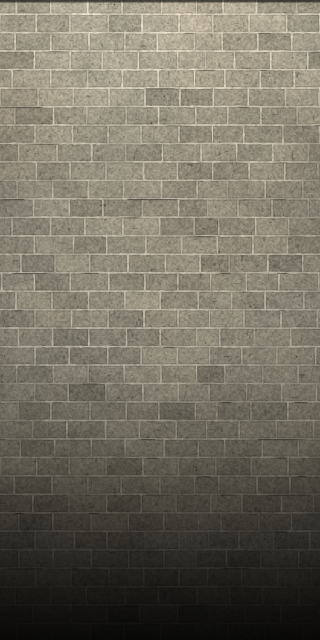
Give the GLSL for this texture, as a Shadertoy shader.

```glsl
// A weathered wall of grey-tan blocks in running bond, lit from above.
// Each course finds its nearest wandering joint; hashed value noise adds
// grain, pits, ragged edges and stains, then a vertical falloff shades it.

const float COURSE_HEIGHT = 0.0577;   // canvas width = 1
const float BLOCK_WIDTH   = 0.1125;
const float FIRST_BED     = 0.0445;   // first bed joint below the top
const float MORTAR_HALF   = 0.0027;

const vec3 BLOCK_WARM  = vec3(0.585, 0.545, 0.475);
const vec3 BLOCK_COOL  = vec3(0.555, 0.545, 0.485);
const vec3 MORTAR_PALE = vec3(0.735, 0.705, 0.635);
const vec3 CREVICE     = vec3(0.23, 0.22, 0.19);

float hash(vec2 p) {
    vec3 q = fract(vec3(p.xyx) * 0.1031);
    q += dot(q, q.yzx + 33.33);
    return fract((q.x + q.y) * q.z);
}

float valueNoise(vec2 p) {
    vec2 cell = floor(p), f = fract(p);
    f = f * f * (3.0 - 2.0 * f);
    return mix(mix(hash(cell), hash(cell + vec2(1, 0)), f.x),
               mix(hash(cell + vec2(0, 1)), hash(cell + vec2(1, 1)), f.x), f.y);
}

float fractalNoise(vec2 p) {
    float sum = 0.0, weight = 0.5;
    for (int octave = 0; octave < 4; octave++) {
        sum += weight * valueNoise(p);
        p = p * 2.03 + 17.0;
        weight *= 0.5;
    }
    return sum / 0.9375;
}

// Soft coverage of a band of the given half width
float band(float dist, float halfWidth, float softness) {
    return 1.0 - smoothstep(halfWidth - softness, halfWidth + softness, abs(dist));
}

// xy: signed distance to the nearest head and bed joint; zw: block id
vec4 layBlocks(vec2 p) {
    float course = p.y + 0.0012 * (valueNoise(vec2(p.x * 7.0, p.y * 12.0)) - 0.5);
    course = (course - FIRST_BED) / COURSE_HEIGHT + 1.0;
    float row = floor(course);
    float bedDist = (course - floor(course + 0.5)) * COURSE_HEIGHT;

    // Alternate courses by half a block; one cut block per course
    float shift = 0.47 + 0.5 * mod(row, 2.0) + 0.16 * (hash(vec2(row, 5.0)) - 0.5);
    float cut = 0.45 * hash(vec2(row, 11.0)) * smoothstep(0.60, 0.69, p.x);
    float along = p.x / BLOCK_WIDTH - shift + cut;
    float joint = floor(along + 0.5);
    float jitter = 0.12 * (hash(vec2(joint + 40.0, row + 3.0)) - 0.5);
    float headDist = along - joint - jitter;
    float block = joint - step(headDist, 0.0);
    return vec4(headDist * BLOCK_WIDTH, bedDist, block + 40.0, row + 3.0);
}

vec3 blockColor(vec2 p, vec2 id) {
    vec3 color = mix(BLOCK_WARM, BLOCK_COOL, fractalNoise(p * 3.0 + 4.0));
    float tone = 0.93 + 0.13 * hash(id + 61.0);
    tone -= 0.07 * step(0.86, hash(id + 23.0));
    tone += 0.14 * (fractalNoise(p * vec2(14.0, 22.0)) - 0.5);

    // Sandy grain and small dark pits
    float grain = valueNoise(p * 210.0) + 0.6 * valueNoise(p * 115.0 + 9.0) - 0.8;
    float pits = smoothstep(0.78, 0.96, valueNoise(p * 150.0 + 31.0));
    float holes = smoothstep(0.93, 0.98, valueNoise(p * 70.0 + 77.0));
    return color * (tone + 0.19 * grain - 0.14 * pits - 0.22 * holes);
}

// Brightness from the shaded foot (0) to the lit top (1)
float wallLight(vec2 uv) {
    float falloff = smoothstep(-0.10, 0.55, uv.y);
    float glow = 1.0 + 0.20 * smoothstep(0.68, 0.98, uv.y);
    float side = abs(uv.x * 2.0 - 1.0);
    return falloff * glow * (1.02 - 0.10 * side * side * side);
}

void mainImage(out vec4 fragColor, in vec2 fragCoord) {
    vec2 uv = fragCoord / iResolution.xy;
    vec2 p = vec2(fragCoord.x, iResolution.y - fragCoord.y) / iResolution.x;
    float pixel = 1.0 / iResolution.x;
    float softness = 0.5 * pixel + 0.0006;

    vec4 wall = layBlocks(p);
    vec3 color = blockColor(p, wall.zw);

    // Ragged mortar, paler in some stretches than in others
    float ragged = 0.0024 * (valueNoise(p * 95.0 + 3.0) - 0.5);
    float seam = min(abs(wall.x), abs(wall.y));
    float mortar = band(seam, MORTAR_HALF + ragged, softness);
    float cover = 0.55 + 0.45 * smoothstep(0.25, 0.6, fractalNoise(p * 11.0 + 50.0));
    vec3 mortarColor = MORTAR_PALE * (0.92 + 0.16 * valueNoise(p * 130.0));
    color *= 1.0 - 0.10 * band(seam, MORTAR_HALF + 0.003, 0.002);
    color = mix(color, mortarColor, mortar * cover);

    // Open cracks along the lower edge of a few bed joints
    float crackArea = smoothstep(0.75, 0.88, valueNoise(p * vec2(17.0, 27.0) + 8.0));
    float crack = band(wall.y - 0.0022, 0.0013, softness) * crackArea;
    color = mix(color, CREVICE, 0.75 * crack);

    // Lighting, and the dark lip at the very top
    color *= wallLight(uv);
    color *= mix(0.38, 1.0, smoothstep(0.003, 0.012, p.y));
    fragColor = vec4(clamp(color, 0.0, 1.0), 1.0);
}
```
